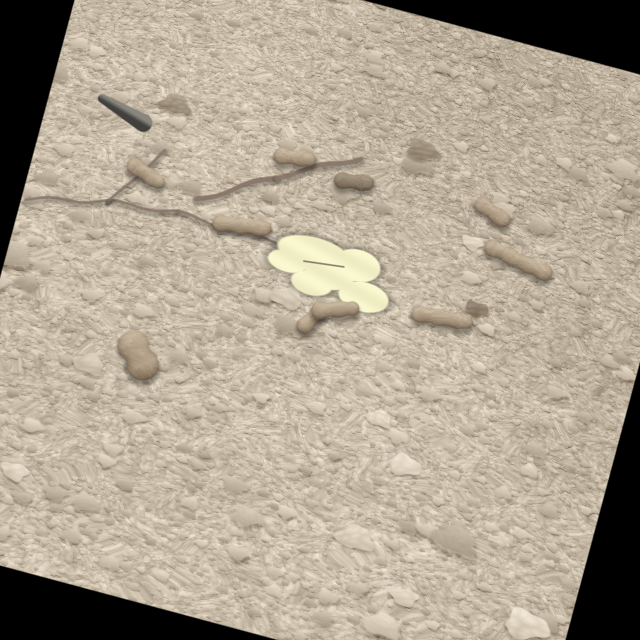
A Shadertoy shader for this texture:

```glsl
const vec3 SOIL_DARK = vec3(0.37, 0.31, 0.23);
const vec3 SOIL_LIGHT = vec3(0.89, 0.845, 0.77);
const vec3 POD_DARK = vec3(0.43, 0.36, 0.28);
const vec3 POD_LIGHT = vec3(0.85, 0.78, 0.68);
const vec3 LEAF = vec3(0.96, 0.95, 0.79);
const vec3 TWIG = vec3(0.53, 0.46, 0.41);
const vec3 SLATE = vec3(0.43, 0.42, 0.40);
const float TILT = 0.262;         // clockwise turn of the square
const float PERSPECTIVE = 0.6;    // shrink of grains towards the top
const float SQUASH = 1.65;        // flattening of the ground
const float SOIL_TONE = 0.81;
const float GRAIN_CONTRAST = 0.34;

// Pods and twigs: start and end points
const vec4 PODS[10] = vec4[10](
  vec4(.211,.740,.247,.716), vec4(.441,.756,.483,.751), vec4(.535,.718,.572,.714),
  vec4(.345,.651,.412,.643), vec4(.755,.679,.785,.657), vec4(.770,.612,.850,.574),
  vec4(.656,.509,.728,.497), vec4(.477,.492,.498,.512), vec4(.500,.515,.550,.518),
  vec4(.209,.459,.223,.430));
const vec4 TWIGS[6] = vec4[6](
  vec4(.039,.690,.169,.685), vec4(.169,.685,.280,.668), vec4(.280,.668,.430,.622),
  vec4(.169,.685,.260,.766), vec4(.306,.688,.430,.724), vec4(.430,.724,.566,.753));
// Leaf lobes: centre and half size
const vec4 LOBES[6] = vec4[6](
  vec4(.490,.605,.058,.024), vec4(.558,.585,.037,.025), vec4(.450,.592,.032,.017),
  vec4(.487,.558,.033,.019), vec4(.568,.536,.040,.023), vec4(.515,.573,.040,.025));
// Large stones: centre, half width, tone
const vec4 STONES[12] = vec4[12](
  vec4(.274,.837,.026,.50), vec4(.823,.023,.038,.98), vec4(.555,.160,.032,.92),
  vec4(.633,.273,.027,.98), vec4(.593,.346,.021,.98), vec4(.632,.067,.023,.93),
  vec4(.139,.432,.026,.85), vec4(.023,.264,.023,.96), vec4(.449,.535,.027,.90),
  vec4(.738,.621,.018,.97), vec4(.661,.765,.027,.45), vec4(.745,.517,.020,.36));

vec3 hash3(vec2 p) {
  vec3 h = fract(p.xyx * vec3(0.1031, 0.1030, 0.0973));
  h += dot(h, h.yxz + 33.33);
  return fract((h.xxy + h.yzz) * h.zyx);
}

// Nearest point distance and random value of its cell
vec2 cellular(vec2 p) {
  vec2 cell = floor(p), best = vec2(9.0, 0.0);
  for (int i = 0; i < 9; i++) {
    vec2 id = cell + vec2(i % 3 - 1, i / 3 - 1);
    vec3 h = hash3(id);
    float d = length(id + h.xy - p);
    if (d < best.x) best = vec2(d, h.z);
  }
  return best;
}

// Distance to a segment, position along it
vec2 segment(vec2 p, vec4 s) {
  vec2 a = p - s.xy, b = s.zw - s.xy;
  float t = clamp(dot(a, b) / dot(b, b), 0.0, 1.0);
  return vec2(length(a - b * t), t);
}

// Radius of a lumpy, angular outline
float stoneRadius(vec2 d, float seed) {
  float a = atan(d.y, d.x) + seed * 6.28;
  return length(d) * (1.0 + 0.14 * sin(3.0 * a + seed * 9.0) + 0.08 * sin(5.0 * a));
}

// Lays one size of scattered pebbles over the soil tone
void pebbles(vec2 ground, float cells, float density, float blur, inout float tone) {
  vec2 p = ground * cells, cell = floor(p);
  for (int i = 0; i < 9; i++) {
    vec2 id = cell + vec2(i % 3 - 1, i / 3 - 1);
    vec3 h = hash3(id + cells * 7.0), k = hash3(id + cells * 3.0 + 50.0);
    if (h.z > density) continue;
    vec2 d = p - id - 0.2 - 0.6 * h.xy;
    float r = mix(0.16, 0.42, k.x * k.x), soft = blur * cells + 0.03;
    float shadow = 1.0 - smoothstep(-0.06, 0.1, stoneRadius(d + r * vec2(-0.1, 0.45), k.y) - r);
    float body = 1.0 - smoothstep(-soft, soft, stoneRadius(d, k.y) - r);
    tone -= 0.26 * shadow * (1.0 - body);
    tone = mix(tone, 0.62 + 0.32 * k.z + 0.17 * d.y / r, body * 0.85);
  }
}

void mainImage(out vec4 fragColor, in vec2 fragCoord) {
  vec2 uv = fragCoord / iResolution.xy;
  float px = 1.0 / iResolution.y;
  mat2 turn = mat2(cos(TILT), sin(TILT), -sin(TILT), cos(TILT));
  vec2 q = turn * (uv - 0.5);
  float scale = 1.0 - PERSPECTIVE * q.y;
  vec2 ground = vec2(q.x / scale, -SQUASH * log(scale) / PERSPECTIVE);

  // Soil: broad undulation, then cellular grain
  vec2 w = ground + 0.012 * sin(ground.yx * 47.0 + 2.0 * sin(ground * 31.0));
  float tone = SOIL_TONE + 0.035 * sin(w.x * 9.0 + 2.0 * sin(w.y * 7.0)) * sin(w.y * 11.0 + 1.0);
  tone -= 0.12 * smoothstep(0.1, 0.7, q.x + q.y);
  vec2 coarse = cellular(w * 24.0), medium = cellular(w * 62.0), fine = cellular(w * 135.0);
  tone += GRAIN_CONTRAST * (0.35 * (0.45 - coarse.x) + 0.6 * (0.45 - medium.x) + 0.6 * (0.45 - fine.x));
  tone += 0.14 * (medium.y - 0.5) + 0.16 * (fine.y - 0.5);
  pebbles(ground, 88.0, 0.45, px, tone);
  pebbles(ground, 48.0, 0.4, px, tone);
  pebbles(ground, 25.0, 0.28, px, tone);
  pebbles(ground, 13.0, 0.13, px, tone);

  // Large stones
  for (int i = 0; i < 12; i++) {
    vec4 s = STONES[i];
    vec2 d = turn * (uv - s.xy) * vec2(1.0, 1.6) / s.z;
    float seed = fract(float(i) * 0.618), soft = px / s.z + 0.03;
    float body = 1.0 - smoothstep(-soft, soft, stoneRadius(d, seed) - 0.9);
    tone -= 0.3 * (1.0 - body) * (1.0 - smoothstep(0.7, 1.1, stoneRadius(d + vec2(0.0, 0.25), seed)));
    tone = mix(tone, s.w + 0.12 * d.y + 0.2 * (0.4 - medium.x), body);
  }
  vec3 color = mix(SOIL_DARK, SOIL_LIGHT, clamp(tone, -0.3, 1.12));

  // Twigs
  for (int i = 0; i < 6; i++) {
    float width = i < 4 ? 0.002 : 0.0036;
    vec2 bent = uv + 0.003 * sin(uv.yx * 60.0);
    float d = segment(bent, TWIGS[i]).x - width;
    color *= 1.0 - 0.2 * (1.0 - smoothstep(0.0, 0.006, segment(bent + vec2(0.0, 0.004), TWIGS[i]).x - width));
    color = mix(color, TWIG, 0.9 * (1.0 - smoothstep(-px, px, d)));
  }

  // Slate splinter
  vec4 splinter = vec4(0.160, 0.846, 0.224, 0.808);
  vec2 edge = segment(uv, splinter);
  float taper = 0.007 + 0.007 * edge.y;
  float ridge = smoothstep(-0.004, 0.006, dot(uv - splinter.xy, vec2(0.51, 0.86)));
  color = mix(color, SLATE * (0.6 + 0.65 * ridge), 1.0 - smoothstep(-px, px, edge.x - taper));

  // Leaf with its vein
  float leaf = 1.0;
  for (int i = 0; i < 6; i++) {
    vec2 d = turn * (uv - LOBES[i].xy) / LOBES[i].zw;
    leaf = min(leaf, (length(d) - 1.0) * LOBES[i].w);
  }
  color *= 1.0 - 0.22 * (1.0 - smoothstep(0.0, 0.008, leaf));
  color = mix(color, LEAF + 0.025 * sin(q.y * 160.0 + q.x * 40.0), 1.0 - smoothstep(-px, px, leaf));
  float vein = segment(uv, vec4(0.475, 0.592, 0.537, 0.583)).x;
  color = mix(color, TWIG * 0.8, 0.8 * (1.0 - smoothstep(0.0, 0.001 + px, vein)));

  // Pods: lumpy capsules lit from above
  for (int i = 0; i < 10; i++) {
    vec4 s = PODS[i];
    vec2 e = segment(uv, s);
    float r = (i == 9 ? 0.024 : 0.0125) * (0.94 + 0.1 * cos(e.y * length(s.zw - s.xy) * 210.0));
    float shadow = 1.0 - smoothstep(-0.004, 0.007, segment(uv + vec2(0.0, 0.006), s).x - r);
    float side = (uv.y - mix(s.y, s.w, e.y)) / r;
    float light = clamp(0.62 + 0.4 * side - 0.3 * pow(e.x / r, 4.0), 0.0, 1.0);
    vec3 pod = mix(POD_DARK, POD_LIGHT, light) * (i == 2 ? 0.82 : 1.0) + 0.05 * (fine.y - 0.5);
    color = mix(color * (1.0 - 0.35 * shadow), pod, 1.0 - smoothstep(-px, px, e.x - r));
  }

  // Black surround of the turned square
  float frame = max(abs(q.x), abs(q.y)) - 0.5;
  fragColor = vec4(clamp(color, 0.0, 1.0) * (1.0 - smoothstep(-px, px, frame)), 1.0);
}
```
